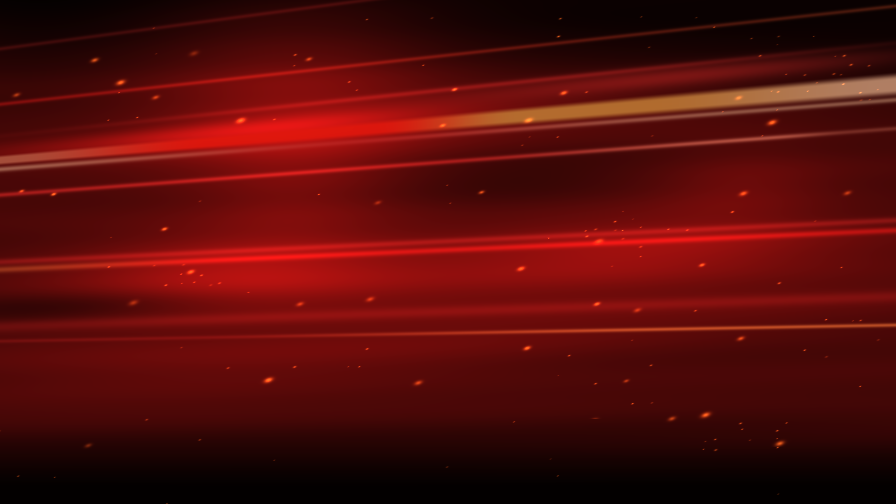
Write a Shadertoy shader that draws this background.

```glsl
// Slanted light streaks and drifting embers over a smoky crimson backdrop.
// Gaussian glows build a heat map, tapered lines add the beams,
// and a jittered cell grid scatters the sparks.

const vec3 CRIMSON = vec3(1.0, 0.10, 0.09);
const vec3 ROSE    = vec3(0.75, 0.16, 0.15);
const vec3 GOLD    = vec3(0.74, 0.47, 0.20);
const vec3 PALE    = vec3(0.76, 0.56, 0.44);
const vec3 EMBER   = vec3(1.0, 0.34, 0.07);

float hash(vec2 p) {
    p = fract(p * vec2(0.1031, 0.1137));
    p += dot(p, p.yx + 33.33);
    return fract((p.x + p.y) * p.x * 57.0);
}

// Soft ellipse that leans along the streaks
float glow(vec2 uv, vec2 center, vec2 radius) {
    vec2 d = uv - center;
    d.y -= 0.08 * d.x;
    d /= radius;
    return exp(-dot(d, d));
}

// Line from height a on the left edge to height b on the right edge
float streak(vec2 uv, float a, float b, float width) {
    float d = (uv.y - mix(a, b, uv.x)) / width;
    return exp(-d * d);
}

// Smooth brightness bump along the canvas width
float along(float x, float center, float spread) {
    float d = (x - center) / spread;
    return exp(-d * d);
}

// Smoky red brightness
float heatMap(vec2 uv) {
    float heat = 0.265 * smoothstep(0.01, 0.21, uv.y);
    heat *= 1.0 - 0.85 * smoothstep(0.76, 1.0, uv.y + 0.10 * (uv.x - 0.5));
    heat += 0.24 * glow(uv, vec2(0.33, 0.80), vec2(0.16, 0.20));
    heat += 0.09 * glow(uv, vec2(0.33, 0.62), vec2(0.10, 0.13));
    heat += 0.34 * glow(uv, vec2(0.26, 0.465), vec2(0.19, 0.075));
    heat += 0.23 * glow(uv, vec2(0.70, 0.515), vec2(0.20, 0.065));
    heat += 0.18 * glow(uv, vec2(0.62, 0.43), vec2(0.45, 0.11));
    heat += 0.13 * glow(uv, vec2(0.83, 0.63), vec2(0.10, 0.09));
    heat += 0.12 * glow(uv, vec2(0.26, 0.27), vec2(0.34, 0.08));
    heat -= 0.15 * glow(uv, vec2(0.08, 0.395), vec2(0.16, 0.03));
    heat -= 0.07 * glow(uv, vec2(0.56, 0.64), vec2(0.14, 0.06));
    heat -= 0.08 * glow(uv, vec2(0.02, 0.90), vec2(0.18, 0.13));
    // Layered sines give the haze faint slanted bands
    float t = uv.y - 0.08 * uv.x;
    float bands = sin(t * 47.0 + sin(uv.x * 4.0)) + 0.6 * sin(t * 93.0 + uv.x * 3.0);
    return max(heat * (1.0 + 0.045 * bands), 0.012);
}

// Thin and broad coloured streaks
vec3 streaks(vec2 uv) {
    float x = uv.x;
    vec3 light = ROSE * 0.40 * streak(uv, 0.718, 0.890, 0.020) * along(x, 0.76, 0.24);
    light += CRIMSON * 0.30 * streak(uv, 0.700, 0.860, 0.018) * along(x, 0.25, 0.22);
    light += ROSE * 0.30 * streak(uv, 0.730, 0.915, 0.005) * along(x, 0.55, 0.40);
    light += mix(CRIMSON, GOLD, x * 0.6) * 0.28 * streak(uv, 0.793, 0.988, 0.004);
    light += ROSE * 0.20 * streak(uv, 0.903, 1.140, 0.004);
    light += mix(ROSE, PALE, smoothstep(0.5, 0.85, x)) * 0.48
           * streak(uv, 0.613, 0.745, 0.0045) * (1.0 - 0.5 * smoothstep(0.86, 0.95, x));
    light += mix(GOLD, CRIMSON, smoothstep(0.0, 0.28, x)) * 0.34 * streak(uv, 0.465, 0.543, 0.006);
    light += ROSE * 0.28 * streak(uv, 0.480, 0.563, 0.006);
    light += ROSE * 0.17 * streak(uv, 0.352, 0.412, 0.011);
    light += mix(ROSE * 0.3, GOLD, smoothstep(0.2, 0.8, x)) * 0.55 * streak(uv, 0.323, 0.355, 0.0038);
    return light;
}

// Main beam: pale, then red, then gold, then pale again
vec3 addBeam(vec3 color, vec2 uv) {
    float x = uv.x;
    vec3 tint = mix(vec3(0.68, 0.34, 0.25), vec3(0.88, 0.09, 0.05), smoothstep(0.0, 0.23, x));
    tint = mix(tint, GOLD, smoothstep(0.42, 0.58, x));
    tint = mix(tint, PALE, smoothstep(0.72, 1.0, x));
    float width = mix(0.009, 0.021, x);
    float d = abs(uv.y - mix(0.682, 0.832, x));
    float core = 1.0 - smoothstep(width * 0.45, width * 1.25, d);
    color += CRIMSON * 0.24 * exp(-d * 28.0) * along(x, 0.38, 0.40);
    color = mix(color, tint, 0.88 * core);
    float edge = streak(uv, 0.664, 0.802, 0.005) * mix(0.65, 0.55, x);
    return mix(color, mix(PALE, ROSE, along(x, 0.4, 0.25)), edge);
}

// One tilted ember per occupied cell
float embers(vec2 p, float scale, float density, float size) {
    vec2 cell = floor(p * scale);
    float pick = hash(cell + 7.0);
    vec2 center = 0.28 + 0.44 * vec2(hash(cell + 19.3), hash(cell + 41.7));
    vec2 d = fract(p * scale) - center;
    d.y -= 0.25 * d.x;
    d /= size * mix(0.6, 1.15, hash(cell + 63.1)) * vec2(1.0, 0.55);
    return step(pick, density) * exp(-dot(d, d)) * mix(0.3, 1.0, hash(cell + 88.9));
}

void mainImage(out vec4 fragColor, in vec2 fragCoord) {
    vec2 uv = fragCoord / iResolution.xy;
    vec2 p = fragCoord / iResolution.y;
    vec3 color = heatMap(uv) * CRIMSON + streaks(uv);
    color = addBeam(color, uv);

    // Broad embers, then dense pockets of fine sparks
    float region = smoothstep(0.08, 0.2, uv.y) * (1.0 - smoothstep(0.88, 0.96, uv.y));
    region *= mix(0.35, 1.0, smoothstep(0.2, 0.5, uv.x + uv.y * 0.5));
    float spark = embers(p, 14.0, 0.16 * region, 0.11);
    float pocket = glow(uv, vec2(0.24, 0.445), vec2(0.06, 0.025))
                 + glow(uv, vec2(0.82, 0.13), vec2(0.06, 0.025))
                 + glow(uv, vec2(0.69, 0.545), vec2(0.06, 0.02))
                 + glow(uv, vec2(0.90, 0.86), vec2(0.08, 0.05));
    spark += 0.8 * embers(p + 3.7, 55.0, 0.32 * pocket + 0.006 * region, 0.16);
    color += EMBER * spark * 0.75 + vec3(0.25, 0.22, 0.08) * spark * spark;
    fragColor = vec4(clamp(color, 0.0, 1.0), 1.0);
}
```
